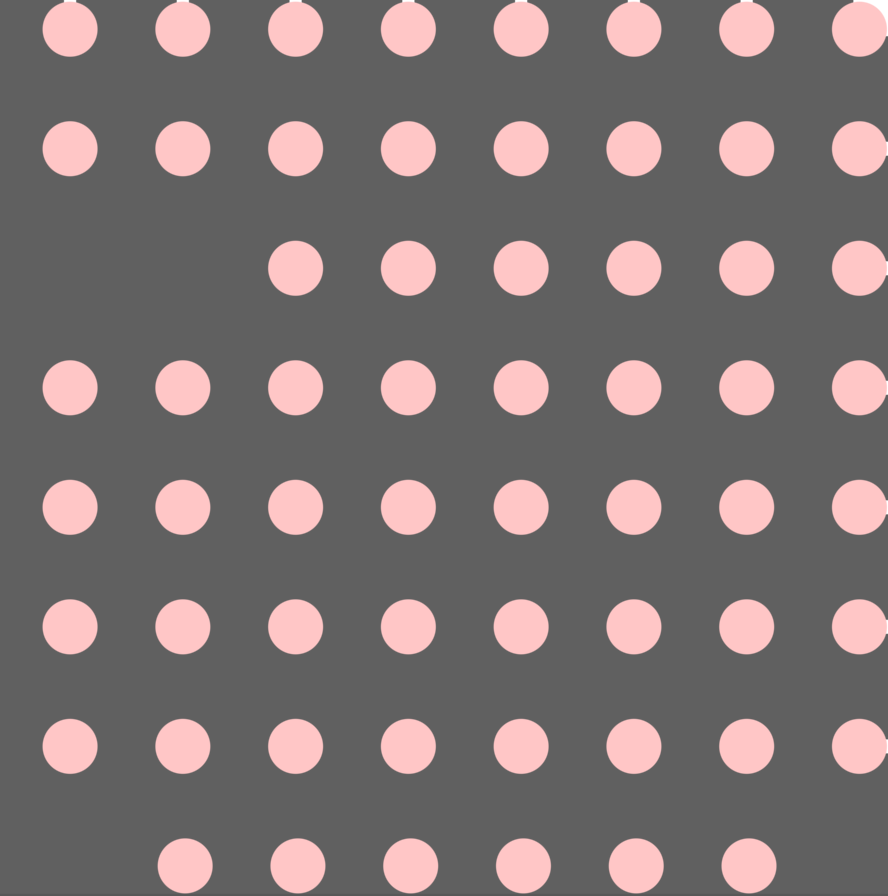
Reproduce this pattern procedurally as a WebGL 1 fragment shader.

```glsl
precision highp float;
uniform vec2 u_resolution;

// Soft coverage of a shape from its signed distance
float coverage(float dist, float soft) {
  return 1.0 - smoothstep(-soft, soft, dist);
}

float boxDistance(vec2 p, vec2 halfSize) {
  vec2 d = abs(p) - halfSize;
  return max(d.x, d.y);
}

// Cells of the grid left without a dot
bool isEmpty(vec2 cell) {
  bool gapLeft = cell.y == 2.0 && cell.x < 2.0;
  bool gapEnds = cell.y == 7.0 && (cell.x == 0.0 || cell.x == 7.0);
  return gapLeft || gapEnds;
}

void main() {
  // Canvas height is 1, measured downward from the top left
  vec2 uv = gl_FragCoord.xy / u_resolution;
  vec2 p = vec2(uv.x * 0.9922, 1.0 - uv.y);
  float soft = 0.9 / u_resolution.y;

  // Nearest grid cell; the last row sits slightly to the right
  vec2 pitch = vec2(0.126, 0.1334);
  vec2 grid = p - vec2(0.0783, 0.0326);
  grid.x -= 0.0026 * step(6.5, floor(grid.y / pitch.y + 0.5));
  vec2 cell = clamp(floor(grid / pitch + 0.5), 0.0, 7.0);
  vec2 local = grid - cell * pitch;

  vec3 color = vec3(0.376);

  // Thin dark line along the bottom
  color = mix(color, vec3(0.345), coverage(0.9975 - p.y, soft));

  // White nicks at the top and right borders, behind the dots
  float nicks = 0.0;
  if (cell.y == 0.0)
    nicks = coverage(boxDistance(vec2(local.x, p.y), vec2(0.0068, 0.0039)), soft);
  if (cell.x == 7.0 && cell.y < 7.0)
    nicks = max(nicks, coverage(boxDistance(vec2(p.x - 0.9922, local.y), vec2(0.0039, 0.0078)), soft));

  // White corner around the top right dot
  if (cell.x == 7.0 && cell.y == 0.0)
    nicks = max(nicks, coverage(max(-local.x, local.y), soft));
  color = mix(color, vec3(1.0), nicks);

  // Pink dots
  if (!isEmpty(cell))
    color = mix(color, vec3(1.0, 0.776, 0.776), coverage(length(local) - 0.0307, soft));

  gl_FragColor = vec4(color, 1.0);
}
```
